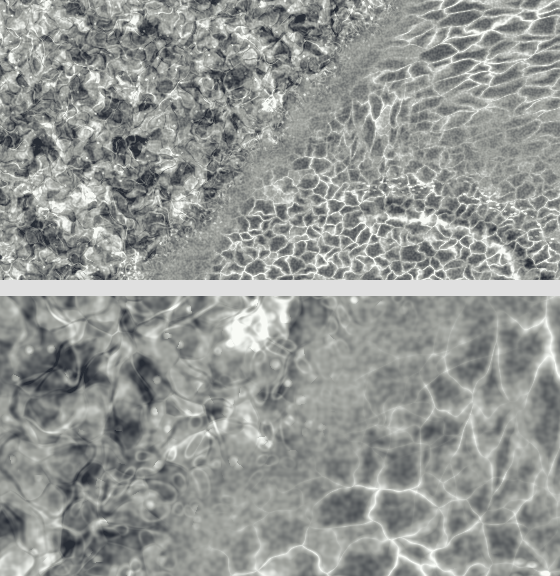
Top, the full canvas; bottom, a detail of the centre.
A WebGL 1 fragment shader for this texture:

```glsl
precision highp float;
// Shallow sea water over pale sand: choppy glassy facets on the left, a hazy
// diagonal wash front, then nets of light and a foam arc on the right.
// Built from warped cellular patterns and gradient noise, toned by one ramp.
uniform vec2 u_resolution;

const vec3 DEEP = vec3(0.0, 0.02, 0.07);
const vec3 SILT = vec3(0.61, 0.62, 0.60);
const vec3 GLARE = vec3(0.98, 0.99, 0.97);

vec2 hash2(vec2 p) {
  vec3 q = fract(p.xyx * vec3(0.1031, 0.1030, 0.0973));
  q += dot(q, q.yzx + 33.33);
  return fract((q.xx + q.yz) * q.zy);
}

float corner(vec2 cell, vec2 offset) {
  float angle = 6.2832 * hash2(cell).x;
  return dot(vec2(cos(angle), sin(angle)), offset);
}

// Gradient noise, roughly -0.7 to 0.7
float noise(vec2 p) {
  vec2 i = floor(p), f = p - i;
  vec2 u = f * f * f * (f * (f * 6.0 - 15.0) + 10.0);
  vec2 e = vec2(1.0, 0.0);
  return mix(mix(corner(i, f), corner(i + e, f - e), u.x),
             mix(corner(i + e.yx, f - e.yx), corner(i + e.xx, f - e.xx), u.x), u.y);
}

vec2 noise2(vec2 p) {
  return vec2(noise(p), noise(p + vec2(37.2, 91.7)));
}

// x: distance to nearest seed, y: gap to the second, zw: random cell values
vec4 cellular(vec2 p) {
  vec2 base = floor(p), id = base;
  float near = 8.0, second = 8.0;
  for (int y = -1; y <= 1; y++) {
    for (int x = -1; x <= 1; x++) {
      vec2 cell = base + vec2(float(x), float(y));
      float d = length(cell + hash2(cell) - p);
      if (d < near) { second = near; near = d; id = cell; }
      else second = min(second, d);
    }
  }
  return vec4(near, second - near, hash2(id + 71.0));
}

vec2 rotate(vec2 p, float angle) {
  float c = cos(angle), s = sin(angle);
  return vec2(c * p.x + s * p.y, c * p.y - s * p.x);
}

float bell(float x, float width) {
  return exp(-x * x / (width * width));
}

// Bright filaments around darker cells, as an offset from the sand tone
float lightNet(vec2 p) {
  float gap = cellular(p + 0.6 * noise2(p * 0.9) + 0.2 * noise2(p * 2.3)).y;
  float filament = exp(-gap * 6.5) * (0.85 + 1.1 * noise(p * 0.6 + 5.0));
  return 0.40 * filament - 0.20 * smoothstep(0.08, 0.55, gap);
}

// Flat tilted facet with a softened rim, centred on zero
float facet(vec2 p) {
  vec4 c = cellular(p);
  return (c.z - 0.5 + 0.4 * (c.w - 0.5) * c.x) * smoothstep(0.0, 0.22, c.y);
}

float sparkle(vec2 p, float share) {
  vec4 c = cellular(p);
  return (1.0 - smoothstep(0.15, 0.5, c.x)) * smoothstep(1.0 - share, 1.05 - share, c.z);
}

float choppyWater(vec2 p) {
  vec2 w = p + 0.035 * noise2(p * 9.0) + 0.018 * noise2(p * 27.0);
  float tone = 0.58 + 0.46 * facet(w * vec2(16.0, 18.0)) + 0.34 * facet(w * 33.0 + 9.0);
  tone += 0.09 * sin(11.0 * noise(w * 13.0) + 4.0 * noise(w * 31.0));
  tone += 0.28 * noise(p * 5.0 + 3.0) + 0.15 * noise(w * 60.0);
  float vein = 1.0 - smoothstep(0.0, 0.11, abs(noise(w * 19.0 + 40.0)));
  float seam = 1.0 - smoothstep(0.0, 0.10, abs(noise(w * 16.0 + 80.0)));
  return tone + 0.24 * vein * smoothstep(-0.15, 0.3, noise(p * 10.0)) - 0.13 * seam;
}

float rippledSand(vec2 p, float shore) {
  float waves = lightNet(rotate(p, 0.28) * vec2(9.5, 24.0));
  float columns = lightNet(rotate(p, -0.15) * vec2(25.0, 13.0));
  float net = lightNet(rotate(p, 0.3) * vec2(20.0, 25.0));
  float ripples = mix(net, waves, smoothstep(0.38, 0.60, p.y + 0.1 * (p.x - 1.5)));
  ripples = mix(ripples, columns, bell(length(p - vec2(1.33, 0.55)), 0.18));
  float calm = bell(length((p - vec2(1.85, 0.47)) * vec2(0.75, 1.0)), 0.24);
  float strength = (1.0 - 0.6 * calm) * smoothstep(0.0, 0.16, shore);
  return 0.59 + strength * ripples + 0.12 * noise(p * 7.0) * (1.0 - calm);
}

// Curved foam crest with a striped shadow ahead of it and a trail of glints
float foamArc(vec2 p) {
  vec2 q = (p - vec2(1.42, -0.06)) / vec2(0.45, 0.28);
  float rim = length(q) - 1.0 + 0.07 * noise(p * 11.0);
  float stripes = noise(vec2(atan(q.y, q.x) * 22.0, rim * 6.0));
  float crest = bell(rim, 0.045) * (0.27 + 0.35 * noise(p * 55.0));
  float shadow = bell(rim - 0.15, 0.09) * (0.13 + 0.28 * stripes);
  float glints = bell(rim - 0.42, 0.12) * sparkle(p * vec2(55.0, 85.0), 0.3);
  return (crest - shadow + 0.36 * glints) * smoothstep(1.12, 1.38, p.x);
}

vec3 waterColor(float tone) {
  return mix(mix(DEEP, SILT, min(tone / 0.62, 1.0)), GLARE, smoothstep(0.62, 1.04, tone) * 0.5
    + 0.5 * clamp((tone - 0.62) / 0.38, 0.0, 1.0));
}

void main() {
  vec2 p = gl_FragCoord.xy / u_resolution.y;
  float shore = (p.x - 0.56 - 0.85 * p.y) / 1.31 + 0.07 * noise(p * 5.0) + 0.03 * noise(p * 15.0);
  float tone = mix(choppyWater(p), rippledSand(p, shore) + foamArc(p), smoothstep(-0.05, 0.03, shore));

  // Wash front: silty haze with shadows and bubble rings
  float haze = 0.54 + 0.30 * noise(p * 8.0 + 20.0) + 0.18 * noise(p * 34.0);
  tone = mix(tone, haze, 0.55 * bell(shore - 0.01, 0.055));
  float bubble = bell(cellular(p * 34.0 + noise2(p * 20.0)).x - 0.32, 0.10);
  float front = bell(shore + 0.05, 0.07);
  tone += front * (0.16 * bubble - 0.05 + 0.25 * sparkle(p * 60.0, 0.2));

  // Scattered glints and sand grain
  tone += 0.25 * sparkle(p * 75.0 + 13.0, 0.07) * (1.0 - smoothstep(-0.05, 0.1, shore));
  tone += 0.13 * noise(p * 125.0) + 0.08 * noise(p * 70.0);
  gl_FragColor = vec4(waterColor(clamp(tone, 0.16, 1.0)), 1.0);
}
```
